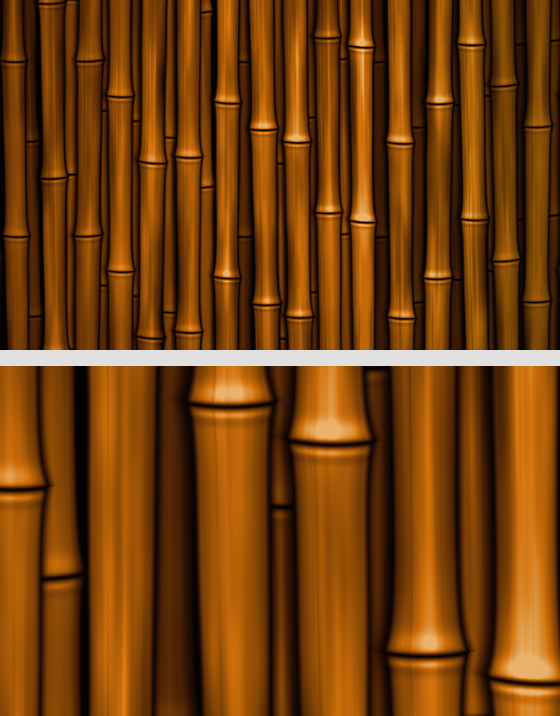
Top: the whole. Bottom: its middle third, enlarged.
Write a Shadertoy shader that draws this texture.

```glsl
const float SPACING = 0.1;      // sixteen stalks across a 1.6 wide canvas
const float NODE_PERIOD = 0.5;  // two joints per stalk

float hash(vec2 p) {
    return fract(sin(dot(p, vec2(127.1, 311.7))) * 43758.5453);
}

float noise(vec2 p) {
    vec2 i = floor(p), f = fract(p);
    f = f * f * (3.0 - 2.0 * f);
    return mix(mix(hash(i), hash(i + vec2(1, 0)), f.x),
               mix(hash(i + vec2(0, 1)), hash(i + vec2(1, 1)), f.x), f.y);
}

float bump(float x, float width) {
    return exp(-x * x / (width * width));
}

// Tone 0..1 to bamboo colour
vec3 bambooRamp(float tone) {
    const vec3 shadow = vec3(0.02, 0.007, 0.012);
    const vec3 umber  = vec3(0.24, 0.10, 0.02);
    const vec3 brown  = vec3(0.40, 0.20, 0.02);
    const vec3 amber  = vec3(0.57, 0.30, 0.02);
    const vec3 orange = vec3(0.82, 0.44, 0.04);
    const vec3 gloss  = vec3(0.92, 0.70, 0.42);
    float t = clamp(tone, 0.0, 1.0) * 5.0;
    vec3 color = mix(shadow, umber, clamp(t, 0.0, 1.0));
    color = mix(color, brown, clamp(t - 1.0, 0.0, 1.0));
    color = mix(color, amber, clamp(t - 2.0, 0.0, 1.0));
    color = mix(color, orange, clamp(t - 3.0, 0.0, 1.0));
    return mix(color, gloss, clamp(t - 4.0, 0.0, 1.0));
}

// Joint height wanders from stalk to stalk, as a fraction of the period
float nodePhase(float id) {
    return 0.7 + 0.3 * cos((id - 4.0) * 1.093) + 0.3 * cos((id - 8.5) * 0.42)
         + 0.1 * cos((id - 2.0) * 2.5);
}

float stalkCenter(float id, float shift, float y, float seed) {
    float wander = 0.0104 * cos((id - 7.0) * 1.15) - 0.005;
    float lean = mix(-0.02, 0.012, hash(vec2(id, seed + 2.0)));
    return (id + 0.5 + shift) * SPACING + wander + lean * (y - 0.5);
}

// Flared bell above each joint, softer collar below it
float stalkRadius(float d, float radius) {
    float flare = d > 0.0 ? 0.0095 * exp(-d / 0.022) : 0.0075 * exp(d / 0.028);
    return radius + flare - 0.0012 * sin(d * 6.28318 / NODE_PERIOD);
}

// Tone of the surface; u runs -1..1 across, d is the height above the joint
float stalkTone(float u, float d, float y, float id, float seed) {
    float key = id * 17.0 + seed * 53.0;
    float roundness = pow(max(1.0 - u * u, 0.0), 0.7);
    float tone = 0.18 + 0.54 * roundness;
    tone += 0.22 * u * (hash(vec2(id, seed + 5.0)) - 0.6);

    // Smoky stains, sparse fibres and long glossy streaks
    tone -= 0.24 * smoothstep(0.35, 0.95, noise(vec2(u * 1.6 + key, y * 4.0)));
    tone += 0.10 * (noise(vec2(u * 3.0 + key, y * 13.0)) - 0.5);
    tone += 0.06 * (noise(vec2(u * 12.0 + key, y * 3.0)) - 0.5);
    float streak = noise(vec2(key, y * 5.0));
    tone += 0.20 * streak * streak * bump(u - 0.12, 0.12);
    tone -= 0.14 * bump(u + 0.4, 0.04) * noise(vec2(key + 5.0, y * 4.0));

    // Joint: glossy bell, dark groove, pale rim and soft crease
    float shine = hash(vec2(id, seed + 7.0));
    tone += mix(0.06, 0.24, shine) * bump(d - 0.013, 0.011) * sqrt(roundness);
    tone += 0.08 * bump(d - 0.03, 0.05) * roundness;
    tone += 0.14 * bump(d + 0.008, 0.003) * sqrt(roundness);
    tone -= 0.10 * bump(d + 0.015, 0.005);
    tone *= mix(0.25, 1.0, smoothstep(1.0, 0.84, abs(u)));
    return max(tone, 0.0) * (1.0 - 0.97 * bump(d, 0.0034));
}

// Draws one row of stalks over the given tone, with deep shadow on the left
float stalkRow(float tone, vec2 p, float shift, float seed, float radius,
               vec2 gain, float pixel) {
    float cell = floor(p.x / SPACING - shift);
    for (int k = -1; k <= 1; k++) {
        float id = cell + float(k);
        float x = p.x - stalkCenter(id, shift, p.y, seed);
        float tilt = 0.16 * (hash(vec2(id, seed + 4.0)) - 0.5);
        float joint = -NODE_PERIOD * nodePhase(id + seed * 3.7);
        float rise = p.y - joint - tilt * x - 2.2 * x * x;
        float d = mod(rise + 0.5 * NODE_PERIOD, NODE_PERIOD) - 0.5 * NODE_PERIOD;
        float r = stalkRadius(d, radius * mix(0.93, 1.07, hash(vec2(id, seed))));
        float edge = abs(x) - r;
        float light = mix(gain.x, gain.y, hash(vec2(id, seed + 9.0)));
        float surface = light * stalkTone(x / r, d, p.y, id, seed);
        float reach = x < 0.0 ? 0.018 : 0.008;
        tone *= mix(0.1, 1.0, smoothstep(-0.002, reach, edge));
        tone = mix(tone, surface, smoothstep(pixel, -pixel, edge));
    }
    return tone;
}

void mainImage(out vec4 fragColor, in vec2 fragCoord) {
    vec2 uv = fragCoord / iResolution.xy;
    vec2 p = fragCoord / iResolution.y;
    float pixel = 0.75 / iResolution.y;

    // Dim rear row, then the bright front row
    float tone = stalkRow(0.0, p, 0.43, 1.0, 0.027, vec2(0.15, 0.8), pixel);
    tone = stalkRow(tone, p, 0.0, 0.0, 0.0345, vec2(0.92, 1.14), pixel);

    // Darkened borders and an olive cast on the right
    vec2 q = (uv - 0.5) * vec2(1.15, 0.6);
    vec3 color = bambooRamp(tone * (1.08 - 0.85 * dot(q, q)));
    color.r *= 1.0 - 0.1 * smoothstep(0.6, 1.0, uv.x);
    fragColor = vec4(color, 1.0);
}
```
